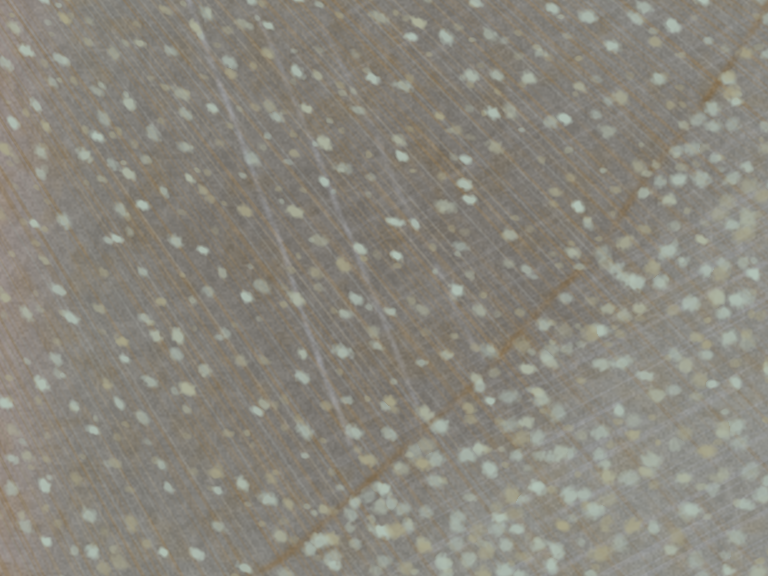
A Shadertoy shader for this texture:

```glsl
// Polished end grain of wood: pale pores, fanned rays, one growth ring and sanding scratches.

const vec3 DARK_WOOD  = vec3(0.472, 0.458, 0.435);
const vec3 GREY_WOOD  = vec3(0.520, 0.517, 0.497);
const vec3 PALE_WOOD  = vec3(0.575, 0.582, 0.560);
const vec3 PINK_EDGE  = vec3(0.610, 0.560, 0.540);
const vec3 RAY_BROWN  = vec3(0.555, 0.490, 0.395);
const vec3 RAY_PALE   = vec3(0.575, 0.580, 0.560);
const vec3 RING_BROWN = vec3(0.510, 0.425, 0.305);
const vec3 PORE_WHITE = vec3(0.700, 0.765, 0.720);
const vec3 PORE_CREAM = vec3(0.665, 0.650, 0.535);
const vec3 SCRATCH    = vec3(0.620, 0.630, 0.650);

const vec2  PITH        = vec2(-1.53, 3.20); // centre of the ray fan
const float RING_RADIUS = 3.69;
const float RING_SKEW   = 0.39;
const float RING_ANGLE  = -0.841;
const float ARC_SCALE   = 3.4;
const float MOTTLE      = 0.070;
const float GRAIN       = 0.048;

float hash(vec2 p) {
    vec3 h = fract(vec3(p.xyx) * 0.1031);
    h += dot(h, h.yzx + 33.33);
    return fract((h.x + h.y) * h.z);
}

float noise(vec2 p) {
    vec2 i = floor(p), f = fract(p);
    f = f * f * (3.0 - 2.0 * f);
    return mix(mix(hash(i), hash(i + vec2(1, 0)), f.x),
               mix(hash(i + vec2(0, 1)), hash(i + vec2(1, 1)), f.x), f.y);
}

float fbm(vec2 p) {
    float sum = 0.0, amp = 0.5;
    for (int i = 0; i < 3; i++) {
        sum += amp * noise(p);
        p = p * 2.03 + 17.1;
        amp *= 0.5;
    }
    return sum / 0.875;
}

// Arc length across the rays, and distance outwards from the growth ring
vec2 woodSpace(vec2 p) {
    vec2 d = p - PITH;
    float a = atan(d.y, d.x);
    float wave = 0.02 * (noise(vec2(a * 25.0, 3.0)) - 0.5);
    return vec2(a * ARC_SCALE, length(d) - RING_RADIUS + RING_SKEW * (a - RING_ANGLE) + wave);
}

// Scattered soft ovals: x is coverage, y is creaminess
vec2 pores(vec2 q, float cell, vec2 radius, float base, float row, float seed) {
    vec2 home = floor(q / cell), best = vec2(0.0);
    float rough = 0.5 * (noise(q * 150.0) - 0.5);
    for (int k = 0; k < 9; k++) {
        vec2 id = home + vec2(k % 3 - 1, k / 3 - 1);
        vec2 key = id + seed;
        vec2 jitter = vec2(hash(key), hash(key + 51.7)) - 0.5;
        vec2 c = (id + 0.5 + 0.85 * jitter) * cell;
        float density = base + step(0.004, c.y) * row * mix(0.42, 1.0, exp(-c.y / 0.03));
        vec2 d = q - c;
        d.x += d.y * (0.4 * hash(key + 13.9) - 0.45);
        float size = mix(0.75, 1.2, hash(key + 87.3));
        float edge = length(d / (radius * size)) + rough;
        float cover = (1.0 - smoothstep(0.4, 1.4, edge)) * mix(0.5, 1.0, hash(key + 29.1));
        cover *= step(hash(key + 71.3), density);
        if (cover > best.x) best = vec2(cover, hash(key + 5.3));
    }
    return best;
}

// Parallel thin lines that fade in and out along their length
float streaks(float across, float along, float spacing, float width, float seed) {
    float id = floor(across / spacing);
    float centre = (id + mix(0.25, 0.75, hash(vec2(id, seed)))) * spacing;
    float line = 1.0 - smoothstep(0.0, width, abs(across - centre));
    return line * smoothstep(0.2, 0.75, noise(vec2(id * 7.3 + seed, along * 4.0)));
}

float segment(vec2 p, vec2 a, vec2 b, float width) {
    vec2 d = b - a;
    float t = clamp(dot(p - a, d) / dot(d, d), 0.0, 1.0);
    return 1.0 - smoothstep(0.0, width, length(p - a - d * t));
}

vec3 paintPores(vec3 col, vec2 pore, float cream, float strength) {
    vec3 tint = mix(PORE_WHITE, PORE_CREAM, smoothstep(0.4, 1.0, pore.y + cream));
    return mix(col, tint, pore.x * strength);
}

void mainImage(out vec4 fragColor, in vec2 fragCoord) {
    vec2 p = fragCoord / iResolution.y;
    p.x += 0.5 * (1.3333 - iResolution.x / iResolution.y);
    vec2 q = woodSpace(p);
    float outer = smoothstep(-0.01, 0.22, q.y);

    // Broad tone: dark middle, grey surround, pale outer wood, pink left edge
    float surround = smoothstep(0.15, 0.75, length((p - vec2(0.70, 0.52)) * vec2(0.95, 1.0)));
    vec3 col = mix(DARK_WOOD, GREY_WOOD, clamp(surround + 0.7 * (fbm(p * 5.0) - 0.5), 0.0, 1.0));
    col = mix(col, PALE_WOOD, 0.75 * outer * mix(0.6, 1.0, noise(p * 7.0)));
    col = mix(col, PINK_EDGE, 0.75 * (1.0 - smoothstep(-0.04, 0.17, p.x)));

    // Rays and the growth ring
    float brown = streaks(q.x, q.y, 0.025, 0.0055, 3.0) + 0.6 * streaks(q.x, q.y, 0.011, 0.004, 11.0);
    col = mix(col, RAY_BROWN, 0.65 * min(brown, 1.0) * mix(1.0, 0.6, outer));
    col = mix(col, RAY_PALE, 0.4 * streaks(q.x, q.y, 0.017, 0.004, 19.0));
    float ring = exp(-pow((q.y + 0.004) / 0.007, 2.0));
    col = mix(col, RING_BROWN, ring * mix(0.0, 0.75, noise(p * 25.0)));

    // Sanding scratches: a slanted set, then a few long steep ones
    vec2 along = vec2(cos(0.49), sin(0.49));
    vec2 s = vec2(dot(p, along), dot(p, vec2(-along.y, along.x)));
    float fine = 0.7 * streaks(s.y, s.x, 0.013, 0.004, 23.0) + streaks(s.y, s.x, 0.043, 0.008, 37.0);
    col = mix(col, SCRATCH, min(fine, 1.0) * mix(0.15, 0.42, outer) * smoothstep(0.3, 0.7, p.x));
    for (int i = 0; i < 3; i++) {
        float n = float(i);
        vec2 top = vec2(0.33 + 0.115 * n, 1.01 - 0.03 * n);
        vec2 bend = vec2(0.012 * (noise(p * 9.0 + n) - 0.5), 0.0);
        float mark = segment(p + bend, top, top + vec2(0.28, -0.78 + 0.1 * n), 0.009);
        col = mix(col, SCRATCH, mark * (0.8 - 0.2 * n) * mix(0.2, 1.0, noise(p * 40.0)));
    }

    // Soft mottling, brown flecks and fine grain
    col += MOTTLE * (fbm(p * 60.0) - 0.5) + GRAIN * (noise(p * 230.0) - 0.5);
    col -= vec3(0.0, 0.014, 0.038) * smoothstep(0.5, 0.8, fbm(p * 22.0 + 40.0));

    // Small cream specks, ordinary pores, then the crowded pores beyond the ring
    col = paintPores(col, pores(q, 0.040, vec2(0.0062, 0.0080), 0.42, 0.0, 201.0), 0.40, 0.60);
    col = paintPores(col, pores(q, 0.058, vec2(0.0092, 0.0138), 0.72, 0.0, 307.0), 0.0, 0.95);
    col = paintPores(col, pores(q, 0.032, vec2(0.0115, 0.0130), 0.0, 1.0, 409.0), 0.0, 0.80);

    fragColor = vec4(col, 1.0);
}
```
